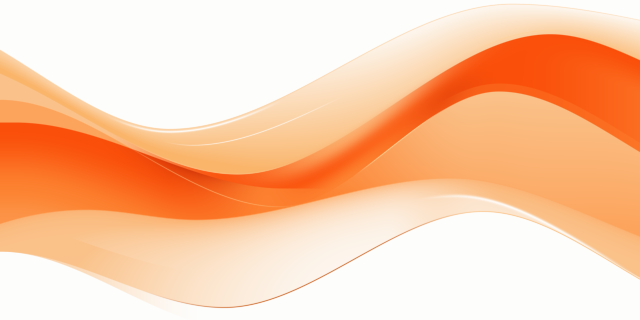
A WebGL 2 fragment shader for this background:

```glsl
#version 300 es
precision highp float;

uniform vec2 u_resolution;
out vec4 outColor;

// Palette
const vec3 PAPER = vec3(0.992, 0.992, 0.988);
const vec3 AMBER = vec3(0.98, 0.71, 0.42);
const vec3 APRICOT = vec3(0.98, 0.76, 0.54);
const vec3 MELON = vec3(0.99, 0.64, 0.36);
const vec3 TANGERINE = vec3(0.99, 0.51, 0.19);
const vec3 FLAME = vec3(0.98, 0.31, 0.04);
const vec3 EMBER = vec3(0.82, 0.21, 0.03);
const vec3 GOLD = vec3(0.99, 0.82, 0.58);
const vec3 RUST = vec3(0.80, 0.38, 0.12);

// Waves: positions of the turning points, then their heights
const vec4 VEIL_X = vec4(-0.31, 0.53, 1.60, 2.60);
const vec4 VEIL_Y = vec4(0.954, 0.596, 0.987, 0.844);
const vec4 SWEEP_X = vec4(-0.26, 0.742, 1.72, 2.34);
const vec4 SWEEP_Y = vec4(0.833, 0.456, 0.893, 0.703);
const vec4 FOLD_X = vec4(0.0, 0.872, 1.56, 2.34);
const vec4 FOLD_Y = vec4(0.688, 0.354, 0.714, 0.396);
const vec4 RIBBON_X = vec4(0.05, 0.885, 1.2, 2.0);
const vec4 RIBBON_Y = vec4(0.617, 0.411, 0.41, 0.35);
const vec4 SHEER_X = vec4(0.273, 0.612, 1.41, 2.34);
const vec4 SHEER_Y = vec4(0.344, 0.3125, 0.443, 0.182);
const vec4 HEM_X = vec4(0.0, 0.70, 1.51, 2.34);
const vec4 HEM_Y = vec4(0.214, 0.039, 0.339, 0.005);
const vec4 GLINT_X = vec4(0.9, 1.2, 1.42, 2.34);
const vec4 GLINT_Y = vec4(0.34, 0.37, 0.388, 0.018);
const vec4 WISP_X = vec4(0.3, 0.60, 1.50, 2.0);
const vec4 WISP_Y = vec4(0.60, 0.546, 0.83, 0.83);
const vec4 TAIL_X = vec4(0.0, 0.76, 1.5, 2.0);
const vec4 TAIL_Y = vec4(0.214, -0.03, -0.1, -0.1);
const vec4 CREASE_X = vec4(-0.1, 0.68, 1.5, 2.0);
const vec4 CREASE_Y = vec4(0.318, 0.148, 0.1, 0.1);

const float LINE_WIDTH = 0.002;

// Smooth curve easing from one turning point to the next
float wave(float x, vec4 at, vec4 height) {
    float y = mix(height.x, height.y, smoothstep(at.x, at.y, x));
    y = mix(y, height.z, smoothstep(at.y, at.z, x));
    return mix(y, height.w, smoothstep(at.z, at.w, x));
}

// Approximate distance to a wave, positive underneath it
float below(vec2 p, vec4 at, vec4 height) {
    float y = wave(p.x, at, height);
    float slope = (wave(p.x + 0.01, at, height) - y) / 0.01;
    return (y - p.y) * inversesqrt(1.0 + slope * slope);
}

float cover(float d) {
    float soft = 0.8 / u_resolution.y;
    return smoothstep(-soft, soft, d);
}

float bump(float x, float center, float width) {
    float t = (x - center) / width;
    return exp(-t * t);
}

// Thin stroke that tapers off at both ends
float stroke(float d, float width, float x, float start, float end) {
    float t = clamp((x - start) / (end - start), 0.0, 1.0);
    return bump(d, 0.0, width) * smoothstep(0.0, 0.5, 2.0 * t * (1.0 - t));
}

void main() {
    vec2 p = gl_FragCoord.xy / u_resolution.y;
    float x = p.x;
    float veil = below(p, VEIL_X, VEIL_Y);
    float sweep = below(p, SWEEP_X, SWEEP_Y);
    float fold = below(p, FOLD_X, FOLD_Y);
    float ribbon = below(p, RIBBON_X, RIBBON_Y);
    float dip = max(0.27 - x, 0.0);
    float sheer = below(p, SHEER_X, SHEER_Y) - 0.6 * dip * dip;
    float hem = below(p, HEM_X, HEM_Y);
    float glint = below(p, GLINT_X, GLINT_Y);

    // Pale upper veil
    float depth = clamp(veil / max(veil - sweep, 0.01), 0.0, 1.0);
    float tint = mix(0.58, 0.08, smoothstep(0.6, 1.35, x)) + 0.55 * depth;
    tint += 0.2 * smoothstep(1.6, 2.0, x) * depth;
    vec3 color = mix(PAPER, mix(PAPER, AMBER, min(tint, 1.0)), cover(veil));
    color = mix(color, AMBER, 0.35 * stroke(veil, LINE_WIDTH, x, -0.6, 2.6));
    color = mix(color, PAPER, 0.9 * stroke(veil - 0.008, 0.0035, x, 0.32, 0.9));
    float wisp = below(p, WISP_X, WISP_Y);
    color = mix(color, PAPER, 0.6 * stroke(wisp, LINE_WIDTH, x, 0.5, 1.08));

    // Fiery central sweep, its top edge melting into the veil midway
    float middle = bump(x, 1.08, 0.24);
    vec3 fire = mix(APRICOT, FLAME, smoothstep(0.32, 0.7, x));
    fire = mix(fire, MELON, 0.85 * middle * (1.0 - smoothstep(0.01, 0.08, sweep)));
    fire = mix(fire, TANGERINE, middle * (1.0 - smoothstep(0.0, 0.08, -fold)));
    fire = mix(fire, EMBER, 0.35 * bump(x, 1.4, 0.1) * bump(fold, -0.03, 0.04));
    fire = mix(fire, TANGERINE, 0.8 * smoothstep(1.6, 2.2, x) * smoothstep(0.0, 0.1, sweep));
    fire = mix(fire, TANGERINE, 0.35 * cover(fold + 0.025) * smoothstep(1.35, 1.5, x));
    float melt = smoothstep(-0.02, 0.05, sweep);
    color = mix(color, fire, mix(cover(sweep), melt, 0.7 * bump(x, 1.15, 0.25)));
    color = mix(color, GOLD, 0.6 * stroke(sweep, LINE_WIDTH, x, 0.35, 1.0));
    color = mix(color, GOLD, 0.45 * stroke(sweep + 0.012, LINE_WIDTH, x, 1.4, 2.0));

    // Soft peach fold
    depth = clamp(fold / max(fold - sheer, 0.01), 0.0, 1.0);
    vec3 peach = mix(APRICOT, MELON, 0.7 * depth + 0.4 * smoothstep(1.6, 2.1, x));
    peach = mix(TANGERINE, peach, smoothstep(0.95, 1.5, x));
    peach = mix(MELON, peach, smoothstep(0.3, 0.6, x));
    color = mix(color, peach, cover(fold));

    // Red ribbon on the left, thinning out toward the middle
    vec3 red = mix(FLAME, TANGERINE, smoothstep(0.02, 0.22, ribbon));
    red = mix(red, MELON, 0.5 * smoothstep(0.2, 0.3, ribbon));
    red = mix(red, TANGERINE, smoothstep(0.5, 0.85, x));
    red = mix(red, EMBER, 0.9 * bump(x, 0.58, 0.14) * exp(-max(ribbon, 0.0) / 0.03));
    color = mix(color, red, cover(ribbon) * (1.0 - smoothstep(0.8, 1.15, x)));
    color = mix(color, GOLD, 0.4 * stroke(fold, LINE_WIDTH, x, 0.35, 0.95));
    color = mix(color, GOLD, 0.8 * stroke(fold, LINE_WIDTH, x, 1.1, 1.4));

    // Sheer lower layer, with its crease and right-hand glint
    tint = mix(0.85, 0.08, smoothstep(0.0, 1.1, x)) + 0.6 * exp(-max(sheer, 0.0) / 0.08);
    tint += 0.2 * cover(below(p, CREASE_X, CREASE_Y)) * (1.0 - smoothstep(0.1, 0.65, x));
    tint = mix(tint, 1.0, smoothstep(1.2, 1.6, x));
    tint = mix(tint, 0.35, cover(glint) * smoothstep(1.2, 1.5, x));
    vec3 sheerColor = mix(PAPER, APRICOT, min(tint, 1.0));
    sheerColor = mix(sheerColor, MELON, 0.5 * exp(-max(sheer, 0.0) / 0.03));
    color = mix(color, sheerColor, cover(sheer));
    color = mix(color, MELON, 0.3 * stroke(sheer, LINE_WIDTH, x, -0.5, 2.5));
    color = mix(color, PAPER, 0.9 * stroke(glint, 0.005, x, 1.3, 2.0));

    // Open space under the hem, with a faint trailing tail
    float tail = cover(-below(p, TAIL_X, TAIL_Y)) * (1.0 - smoothstep(0.1, 0.65, x));
    color = mix(color, mix(PAPER, APRICOT, 0.7 * tail), cover(hem));
    color = mix(color, RUST, 0.75 * stroke(hem, LINE_WIDTH, x, 0.42, 1.5));
    color = mix(color, AMBER, 0.6 * stroke(hem, LINE_WIDTH, x, 1.2, 2.4));
    outColor = vec4(color, 1.0);
}
```
